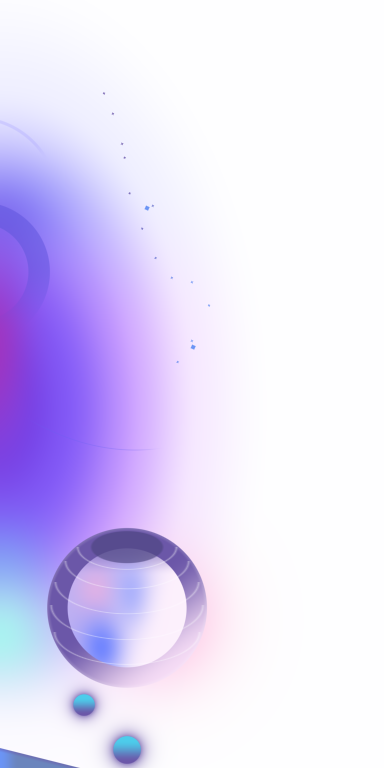
Give the GLSL for this background, as a WebGL 2 fragment shader.

```glsl
#version 300 es
precision highp float;
// Soft violet glow entering from the left over white, with a glass orb, two beads,
// faint rings and drifting specks. Built from elliptical falloffs, distance
// functions and a hashed scatter, in units of the canvas width (height is 2).

uniform vec2 u_resolution;
out vec4 fragColor;

const vec3 WHITE = vec3(0.995, 0.995, 1.0);
const vec3 INDIGO = vec3(0.45, 0.27, 0.92);
const vec3 VIOLET = vec3(0.52, 0.36, 0.97);
const vec3 ORCHID = vec3(0.80, 0.63, 1.0);
const vec3 BLUSH = vec3(0.96, 0.90, 1.0);
const vec3 PERIWINKLE = vec3(0.68, 0.66, 1.0);
const vec3 MIST = vec3(0.93, 0.93, 1.0);
const vec3 MAGENTA = vec3(0.64, 0.20, 0.74);
const vec3 BLUE = vec3(0.40, 0.38, 0.94);
const vec3 MINT = vec3(0.66, 0.96, 0.94);
const vec3 AQUA = vec3(0.30, 0.80, 0.92);
const vec3 SKY = vec3(0.42, 0.58, 0.96);
const vec3 PINK = vec3(1.0, 0.76, 0.88);
const vec3 DUSK = vec3(0.42, 0.34, 0.66);

const vec2 GLOW_CENTER = vec2(0.0, 0.93);
const vec2 GLOW_RADII = vec2(0.417, 0.68);
const vec2 ORB_CENTER = vec2(0.331, 0.417);
const float ORB_RADIUS = 0.208;
const float LENS_RADIUS = 0.745;   // relative to the orb
const vec2 RING_CENTER = vec2(-0.052, 1.292);
const vec2 ARC_CENTER = vec2(-0.065, 1.479);
const int SPECKS = 13;

float pixel;   // one pixel in canvas units

float fill(float d) { return smoothstep(0.75, -0.75, d / pixel); }

float stroke(float d, float halfWidth) { return fill(abs(d) - halfWidth); }

float falloff(vec2 p, vec2 center, vec2 radii) {
    vec2 q = (p - center) / radii;
    return exp(-dot(q, q));
}

vec2 hash2(float n) {
    vec3 h = fract(vec3(n) * vec3(0.1031, 0.1030, 0.0973));
    h += dot(h, h.yzx + 33.33);
    return fract((h.xx + h.yz) * h.zy);
}

float diamond(vec2 p, float size) {
    p = mat2(0.91, 0.41, -0.41, 0.91) * p;
    return max(abs(p.x), abs(p.y)) - size;
}

vec3 background(vec2 p) {
    float d = length((p - GLOW_CENTER) / GLOW_RADII);
    float upper = smoothstep(1.1, 1.55, p.y);
    vec3 c = mix(INDIGO, VIOLET, smoothstep(0.15, 0.5, d));
    c = mix(c, mix(ORCHID, PERIWINKLE, upper), smoothstep(0.4, 0.9, d));
    c = mix(c, mix(BLUSH, MIST, upper), smoothstep(0.75, 1.25, d));
    c = mix(c, WHITE, smoothstep(1.1, 1.7, d));
    c = mix(c, BLUE, 0.65 * falloff(p, vec2(0.0, 1.43), vec2(0.16, 0.13)));
    c = mix(c, MAGENTA, 0.9 * falloff(p, vec2(-0.02, 1.10), vec2(0.09, 0.24)));
    c = mix(c, SKY, 0.6 * falloff(p, vec2(0.0, 0.53), vec2(0.12, 0.12)));
    c = mix(c, MINT, 0.95 * falloff(p, vec2(0.0, 0.34), vec2(0.15, 0.17)));
    c = mix(c, WHITE, smoothstep(0.36, 0.06, p.y) * 0.8);
    return mix(c, PINK, 0.85 * falloff(p, vec2(0.43, 0.385), vec2(0.155, 0.17)));
}

// Ring, arc and thin curve crossing the glow
vec3 addLines(vec3 c, vec2 p) {
    float ring = length(p - RING_CENTER);
    c = mix(c, VIOLET, 0.2 * fill(ring - 0.125) * smoothstep(1.1, 1.4, p.y));
    c = mix(c, vec3(0.36, 0.32, 0.86), 0.5 * stroke(ring - 0.154, 0.028) * smoothstep(1.13, 1.32, p.y));
    float arc = stroke(length(p - ARC_CENTER) - 0.214, 0.004);
    c = mix(c, PERIWINKLE, 0.35 * arc * smoothstep(1.58, 1.63, p.y));
    float bend = p.x - 0.352;
    float curve = stroke(p.y - 0.828 - 1.04 * bend * bend, 0.0012);
    return mix(c, BLUE, 0.28 * curve * smoothstep(0.06, 0.13, p.x) * smoothstep(0.43, 0.34, p.x));
}

vec3 addSpecks(vec3 c, vec2 p) {
    for (int i = 0; i < SPECKS; i++) {
        vec2 h = hash2(float(i) + 4.0);
        float along = (float(i) + h.y) / float(SPECKS);
        vec2 at = vec2(0.27 + 0.18 * along + 0.22 * h.x * along, 1.76 - 0.71 * along);
        c = mix(c, mix(DUSK, SKY, smoothstep(0.3, 0.5, at.x)), 0.85 * fill(diamond(p - at, 0.0022)));
    }
    float large = min(diamond(p - vec2(0.383, 1.458), 0.005), diamond(p - vec2(0.503, 1.096), 0.005));
    return mix(c, SKY, fill(large));
}

vec3 addOrb(vec3 c, vec2 p) {
    vec2 q = (p - ORB_CENTER) / ORB_RADIUS;
    float r = length(q);
    vec3 shell = mix(DUSK, vec3(0.96, 0.86, 0.96), smoothstep(-0.15, 1.0, dot(q, vec2(0.6, -0.8))));
    shell = mix(shell, DUSK, 0.35 * falloff(q, vec2(-0.72, -0.4), vec2(0.25)));
    // Bright lens with pink and blue streaks
    vec3 lens = mix(vec3(0.74, 0.69, 0.95), vec3(0.99, 0.94, 0.99), smoothstep(-0.6, 0.5, q.x - 0.4 * q.y));
    lens = mix(lens, vec3(0.93, 0.70, 0.88), 0.7 * falloff(q, vec2(-0.38, 0.22), vec2(0.25, 0.3)));
    lens = mix(lens, vec3(0.60, 0.65, 0.99), 0.7 * falloff(q, vec2(0.05, 0.2), vec2(0.22, 0.4)));
    lens = mix(lens, vec3(0.38, 0.48, 1.0), 0.85 * falloff(q, vec2(-0.32, -0.5), vec2(0.26, 0.38)));
    lens = mix(lens, DUSK, 0.5 * smoothstep(0.4, 0.75, q.y));
    shell = mix(shell, lens, fill((r - LENS_RADIUS) * ORB_RADIUS));
    float cap = length((q - vec2(0.0, 0.76)) / vec2(0.45, 0.2)) - 1.0;
    shell = mix(shell, vec3(0.30, 0.27, 0.50), 0.65 * fill(cap * 0.2 * ORB_RADIUS));
    // Front halves of the latitude lines
    for (int i = 0; i < 5; i++) {
        float level = 0.76 - 1.06 * pow(float(i) / 4.0, 1.3);
        float reach = 0.95 * sqrt(1.0 - level * level);
        float e = length((q - vec2(0.0, level)) / vec2(reach, 0.45 * reach)) - 1.0;
        shell = mix(shell, WHITE, 0.4 * stroke(e * 0.45 * reach * ORB_RADIUS, 0.001) * step(q.y, level));
    }
    shell = mix(shell, WHITE, 0.15 * smoothstep(0.95, 1.0, r));
    return mix(c, shell, fill((r - 1.0) * ORB_RADIUS));
}

vec3 addBead(vec3 c, vec2 p, vec2 center, float radius) {
    float d = length(p - center) - radius;
    c = mix(c, DUSK, 0.7 * exp(-max(d, 0.0) / (0.45 * radius)));
    float height = (p.y - center.y) / radius;
    return mix(c, mix(DUSK, AQUA, smoothstep(-0.9, 0.7, height)), fill(d));
}

void main() {
    vec2 p = gl_FragCoord.xy / u_resolution * vec2(1.0, 2.0);
    pixel = 1.0 / u_resolution.x;
    vec3 c = addSpecks(addLines(background(p), p), p);
    c = addOrb(c, p);
    c = addBead(c, p, vec2(0.219, 0.164), 0.028);
    c = addBead(c, p, vec2(0.331, 0.047), 0.036);
    // Slanted panel in the lower corner
    float panel = p.y - 0.052 + 0.25 * p.x;
    vec3 slate = mix(SKY, vec3(0.42, 0.52, 0.74), smoothstep(0.0, 0.05, p.x));
    slate = mix(slate, DUSK, 0.5 * smoothstep(-0.012, 0.0, panel));
    fragColor = vec4(mix(c, slate, fill(panel)), 1.0);
}
```
